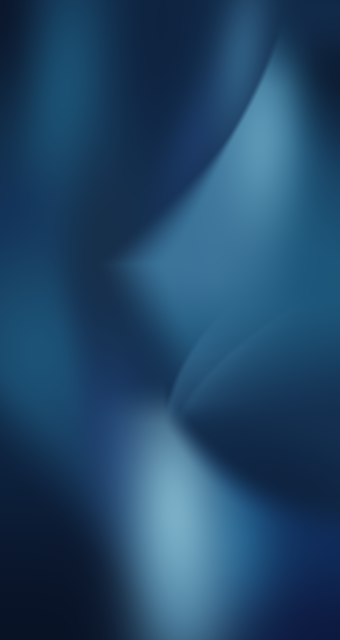
Reproduce this background procedurally as a WebGL 1 fragment shader.

```glsl
precision highp float;
// Soft blue silk: blurred folds of light with a pale glow rising from the bottom.
uniform vec2 u_resolution;

const float HEIGHT = 1.873;               // canvas height in widths
const vec3 INK      = vec3(0.03, 0.06, 0.13);
const vec3 NIGHT    = vec3(0.05, 0.13, 0.24);
const vec3 NAVY     = vec3(0.08, 0.19, 0.32);
const vec3 INDIGO   = vec3(0.11, 0.23, 0.41);
const vec3 ROYAL    = vec3(0.06, 0.17, 0.35);
const vec3 SLATE    = vec3(0.09, 0.18, 0.28);
const vec3 TEAL     = vec3(0.11, 0.34, 0.48);
const vec3 STEEL    = vec3(0.23, 0.45, 0.60);
const vec3 SKY      = vec3(0.37, 0.60, 0.72);
const vec3 PALE     = vec3(0.49, 0.70, 0.79);

// Gaussian ellipse: centre, radii and tilt in radians.
float glow(vec2 p, vec2 centre, vec2 radii, float tilt) {
  vec2 d = p - centre;
  float c = cos(tilt), s = sin(tilt);
  d = vec2(c * d.x + s * d.y, c * d.y - s * d.x) / radii;
  return exp(-dot(d, d));
}

// Soft step centred on zero.
float soft(float d, float width) {
  return smoothstep(-width, width, d);
}

// Left side: two teal patches beside a dark vertical fold.
vec3 leftFolds(vec2 p) {
  vec3 c = mix(NAVY, NIGHT, soft(p.y - 1.75, 0.3) * 0.6);
  c = mix(c, TEAL, 0.95 * glow(p, vec2(0.18, 1.60), vec2(0.15, 0.36), -0.12));
  c = mix(c, ROYAL, 0.5 * glow(p, vec2(0.04, 1.22), vec2(0.14, 0.16), 0.0));
  float foldEdge = 0.20 + 0.16 * (1.1 - p.y) * soft(1.1 - p.y, 0.2);
  float sheet = soft(foldEdge - p.x, 0.07);
  c = mix(c, TEAL, 0.9 * sheet * glow(p, vec2(0.12, 0.84), vec2(0.24, 0.30), 0.2));
  c = mix(c, NIGHT, 0.8 * glow(p, vec2(0.47, 1.75), vec2(0.15, 0.45), 0.0));
  c = mix(c, SLATE, 0.8 * glow(p, vec2(0.32, 1.14), vec2(0.11, 0.26), 0.1));
  c = mix(c, INK, 0.75 * glow(p, vec2(0.0, 1.87), vec2(0.12, 0.40), 0.0));
  c = mix(c, INDIGO, 0.8 * glow(p, vec2(0.58, 1.46), vec2(0.08, 0.24), -0.4));
  return mix(c, STEEL, 0.65 * glow(p, vec2(0.71, 1.71), vec2(0.075, 0.24), -0.15));
}

// Right side: a bright sheet, crisp at the top and blurred at its left corner.
vec3 brightSheet(vec3 c, vec2 p) {
  float t = p.y - 1.1;
  float up = max(t, 0.0);
  float edge = 0.38 + 0.99 * up - 0.50 * up * up + 0.40 * max(-t, 0.0);
  float blur = mix(0.11, 0.012, smoothstep(1.05, 1.50, p.y));
  vec3 sheet = mix(STEEL, TEAL, smoothstep(0.60, 0.92, p.x));
  sheet = mix(sheet, TEAL, 0.7 * smoothstep(1.10, 0.85, p.y));
  sheet = mix(sheet, NAVY, smoothstep(0.98, 0.60, p.y + 0.18 * (0.7 - p.x)));
  sheet = mix(sheet, SKY, 0.95 * glow(p, vec2(0.765, 1.46), vec2(0.11, 0.26), -0.05));
  sheet = mix(sheet, NAVY, 0.75 * smoothstep(0.84, 1.0, p.x) * soft(p.y - 1.30, 0.25));
  float corner = soft(p.y - 1.66 + 0.7 * (p.x - 0.82), 0.22);
  sheet = mix(sheet, INK, 0.85 * corner * smoothstep(0.76, 0.96, p.x));
  return mix(c, sheet, soft(p.x - edge, blur) * smoothstep(1.85, 1.60, p.y));
}

// Two thin curved creases sweeping up from the glow's tip.
vec3 creases(vec3 c, vec2 p) {
  float s = max(p.y - 0.65, 0.0);
  float span = soft(p.y - 0.66, 0.05) * smoothstep(1.03, 0.82, p.y);
  float first = p.x - (0.488 + 0.147 * s + 1.25 * s * s);
  float second = p.x - (0.524 + 0.50 * s + 1.66 * s * s);
  c = mix(c, NAVY, 0.6 * glow(p, vec2(0.45, 0.79), vec2(0.08, 0.16), 0.45));
  float veil = soft(first, 0.012) * exp(-max(first, 0.0) * 9.0);
  c = mix(c, STEEL, 0.55 * veil * span);
  float ridge = soft(second, 0.016) * exp(-max(second, 0.0) * 22.0);
  return mix(c, STEEL, 0.35 * ridge * span);
}

// Bottom: dark hollow on the right, shadowed left corner and the pale glow.
vec3 lowerGlow(vec3 c, vec2 p) {
  float rim = 0.31 + 0.32 * exp(-4.5 * (p.x - 0.524));
  float below = soft(min(rim, 0.70) - p.y, 0.075);
  c = mix(c, NIGHT, 0.85 * glow(p, vec2(0.86, 0.44), vec2(0.34, 0.15), -0.35));
  vec3 floorColor = mix(ROYAL, vec3(0.05, 0.10, 0.25), smoothstep(0.30, 0.0, p.y));
  c = mix(c, floorColor, below * smoothstep(0.45, 0.75, p.x));
  float shade = soft(0.66 - 1.05 * p.x - p.y, 0.16);
  c = mix(c, mix(INK, NIGHT, smoothstep(0.0, 0.65, p.y)), 0.9 * shade);
  c = mix(c, INDIGO * 1.25, 0.65 * glow(p, vec2(0.36, 0.54), vec2(0.11, 0.28), 0.25));
  c = mix(c, TEAL * 1.3, 0.75 * below * glow(p, vec2(0.67, 0.30), vec2(0.14, 0.22), 0.1));
  c = mix(c, STEEL, 0.85 * below * glow(p, vec2(0.53, 0.17), vec2(0.15, 0.34), 0.0));
  float core = glow(p, vec2(0.515, 0.37), vec2(0.125, 0.32), 0.08);
  return mix(c, PALE, 0.95 * below * core);
}

void main() {
  vec2 p = gl_FragCoord.xy / u_resolution * vec2(1.0, HEIGHT);
  vec3 color = leftFolds(p);
  color = brightSheet(color, p);
  color = creases(color, p);
  color = lowerGlow(color, p);
  gl_FragColor = vec4(color, 1.0);
}
```
